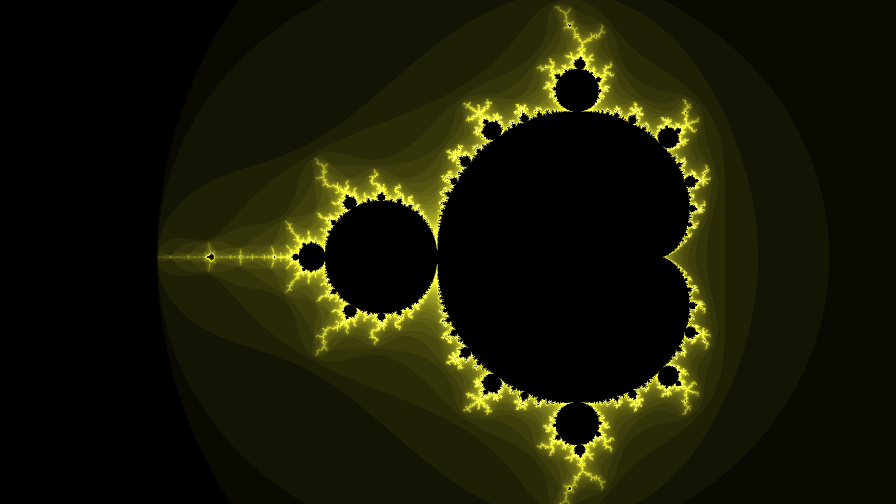
A Shadertoy shader for this background:

```glsl
// Mandelbrot set in black on stepped bands of olive that brighten to yellow.
// Each band counts the steps z -> z*z + c takes to leave a disc of radius 2;
// a small grid of samples per pixel smooths the edges.

const int MAX_STEPS = 100;
const int GRID = 2;                            // samples per pixel side
const float ESCAPE_RADIUS = 2.0;
const float VIEW_HEIGHT = 2.25;                // plane units, bottom to top
const vec2 VIEW_CENTER = vec2(-0.702, 0.0225);
const vec3 BAND_TINT = vec3(0.04, 0.04, 0.008); // light added per step

vec2 complexSquare(vec2 z) {
    return vec2(z.x * z.x - z.y * z.y, 2.0 * z.x * z.y);
}

// Steps taken before escape; zero for points that never leave.
int escapeSteps(vec2 c, float radius) {
    vec2 z = c;
    for (int i = 0; i < MAX_STEPS; i++) {
        if (dot(z, z) > radius * radius) return i;
        z = complexSquare(z) + c;
    }
    return 0;
}

// Linear ramp: red and green saturate first, then blue lifts the yellow.
vec3 bandColor(int steps, vec3 tint) {
    return min(float(steps) * tint, vec3(1.0));
}

// Canvas position to complex plane, keeping the aspect ratio.
vec2 toPlane(vec2 position, vec2 center, float height) {
    return center + (position - 0.5 * iResolution.xy) * height / iResolution.y;
}

void mainImage(out vec4 fragColor, in vec2 fragCoord) {
    vec3 color = vec3(0.0);
    for (int j = 0; j < GRID; j++) {
        for (int i = 0; i < GRID; i++) {
            vec2 offset = (vec2(i, j) + 0.5) / float(GRID) - 0.5;
            vec2 c = toPlane(fragCoord + offset, VIEW_CENTER, VIEW_HEIGHT);
            color += bandColor(escapeSteps(c, ESCAPE_RADIUS), BAND_TINT);
        }
    }
    fragColor = vec4(color / float(GRID * GRID), 1.0);
}
```
